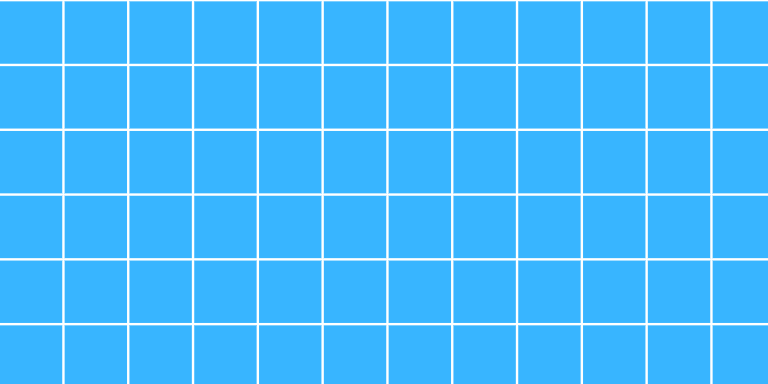
This pattern is drawn by a Shadertoy shader. Its source:

```glsl
// A plain square grid of thin white lines on a flat sky blue ground.
// The distance to the nearest line on each axis is found with fract,
// then turned into pixel coverage for smooth edges.

// Distance to the nearest vertical (x) and horizontal (y) grid line.
vec2 gridDistance(vec2 p, float pitch) {
    return abs(fract(p / pitch + 0.5) - 0.5) * pitch;
}

// Share of a pixel covered by a line of the given width.
vec2 lineCoverage(vec2 dist, float width, float pixel) {
    vec2 cover = (0.5 * width - dist) / pixel + 0.5;
    return clamp(cover, 0.0, min(1.0, width / pixel));
}

void mainImage(out vec4 fragColor, in vec2 fragCoord) {
    // Canvas height is one unit; the grid hangs from the top edge.
    float pixel = 1.0 / iResolution.y;
    vec2 p = vec2(fragCoord.x, iResolution.y - fragCoord.y) * pixel;

    // Square cells, shifted slightly so the left edge shows no line.
    vec2 dist = gridDistance(p - vec2(0.1652, 0.0004), 0.16875);
    vec2 cover = lineCoverage(dist, 0.00625, pixel);

    // White lines over the blue ground.
    vec3 ground = vec3(0.22, 0.71, 1.0);
    vec3 color = mix(ground, vec3(1.0), max(cover.x, cover.y));
    fragColor = vec4(color, 1.0);
}
```
